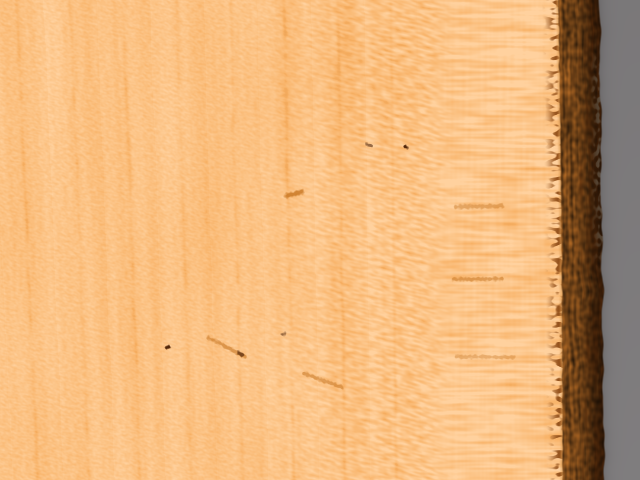
Reproduce this texture procedurally as a WebGL 1 fragment shader.

```glsl
precision highp float;
// Sawn pale timber: leaning growth rings and fine flecks on the left turn into
// horizontal ray streaks, then a dark bark strip against a plain grey backdrop.
// Stretched gradient noise makes the grain; segment distances make the blemishes.
uniform vec2 u_resolution;

vec2 randomGradient(vec2 cell) {
  float h = fract(sin(dot(cell, vec2(127.1, 311.7))) * 43758.5);
  return vec2(cos(h * 6.2832), sin(h * 6.2832));
}

float gradientNoise(vec2 p) {
  vec2 i = floor(p), f = p - i;
  vec2 w = f * f * f * (f * (f * 6.0 - 15.0) + 10.0);
  float a = dot(randomGradient(i), f);
  float b = dot(randomGradient(i + vec2(1.0, 0.0)), f - vec2(1.0, 0.0));
  float c = dot(randomGradient(i + vec2(0.0, 1.0)), f - vec2(0.0, 1.0));
  float d = dot(randomGradient(i + vec2(1.0)), f - vec2(1.0));
  return 1.5 * mix(mix(a, b, w.x), mix(c, d, w.x), w.y);
}

float segmentDistance(vec2 p, vec2 a, vec2 b) {
  vec2 pa = p - a, ba = b - a;
  return length(pa - ba * clamp(dot(pa, ba) / dot(ba, ba), 0.0, 1.0));
}

// Soft stroke with a slightly ragged outline
float blemish(vec2 p, vec2 a, vec2 b, float radius) {
  float d = segmentDistance(p, a, b) + 0.0025 * gradientNoise(p * 140.0);
  return 1.0 - smoothstep(radius * 0.3, radius + 0.002, d);
}

// Growth rings: evenly spaced dark lines with a slow tint between them
float ringTone(vec2 p) {
  float lean = mix(0.048, 0.008, clamp(p.x / 0.9, 0.0, 1.0));
  float x = p.x + lean * (p.y - 0.5) + 0.002 * gradientNoise(vec2(p.x * 5.0, p.y * 7.0));
  float phase = fract((x - 0.057) / 0.109 + 0.5) - 0.5;
  float line = exp(-phase * phase * 700.0);
  float patchy = 0.55 + 0.7 * gradientNoise(vec2(x * 6.0, p.y * 22.0));
  float band = gradientNoise(vec2(x * 24.0, p.y * 0.7));
  float fine = gradientNoise(vec2(x * 85.0, p.y * 1.6 + 8.0));
  return (0.38 * line * patchy + 0.20 * band + 0.10 * fine
    + 0.10 * phase) * (1.0 - smoothstep(0.78, 0.94, p.x));
}

// Tilted flecks, short on the left and longer toward the rays
float fleckTone(vec2 p) {
  vec2 q = vec2(p.x, p.y + 0.24 * p.x);
  float small = gradientNoise(q * vec2(78.0, 165.0));
  float tiny = gradientNoise(q * vec2(150.0, 210.0) + 31.0);
  float broad = gradientNoise(q * vec2(38.0, 135.0) + 17.0);
  float growth = smoothstep(0.4, 0.88, p.x);
  return mix(0.22 * small + 0.16 * tiny, 0.60 * broad + 0.22 * small, growth);
}

// Long horizontal rays crossing the outer sapwood
float rayTone(vec2 p) {
  float wide = gradientNoise(vec2(p.x * 4.0, p.y * 48.0));
  float thin = gradientNoise(vec2(p.x * 9.0, p.y * 135.0 + 40.0));
  float dash = gradientNoise(vec2(p.x * 24.0, p.y * 110.0 + 9.0));
  float weave = gradientNoise(vec2(p.x * 130.0, p.y * 5.0));
  return 0.34 * wide + 0.50 * thin + 0.28 * dash + 0.10 * weave - 0.10;
}

vec3 woodColor(vec2 p, float barkEdge) {
  float border = 0.93 + 0.025 * gradientNoise(vec2(p.x * 6.0, p.y * 45.0));
  float rays = smoothstep(border - 0.045, border + 0.03, p.x);
  float cloud = 0.16 * gradientNoise(p * vec2(5.0, 3.0) + 3.0);
  float tone = 0.42 + cloud + ringTone(p) + mix(fleckTone(p), rayTone(p), rays);
  vec3 color = mix(vec3(1.0, 0.82, 0.62), vec3(0.97, 0.69, 0.39), clamp(tone, 0.0, 1.0));
  color = mix(color, vec3(0.86, 0.56, 0.25), 0.75 * clamp(tone - 0.9, 0.0, 1.0));

  // Ochre strokes and dark pits
  float ochre = blemish(p, vec2(0.598, 0.592), vec2(0.628, 0.600), 0.006);
  ochre = max(ochre, 0.75 * blemish(p, vec2(0.434, 0.297), vec2(0.510, 0.257), 0.004));
  ochre = max(ochre, 0.7 * blemish(p, vec2(0.634, 0.222), vec2(0.712, 0.193), 0.004));
  ochre = max(ochre, 0.7 * blemish(p, vec2(0.945, 0.418), vec2(1.045, 0.419), 0.004));
  ochre = max(ochre, 0.6 * blemish(p, vec2(0.950, 0.569), vec2(1.045, 0.571), 0.005));
  ochre = max(ochre, 0.5 * blemish(p, vec2(0.950, 0.257), vec2(1.070, 0.256), 0.004));
  color = mix(color, vec3(0.78, 0.46, 0.13), 0.8 * ochre);
  float pit = blemish(p, vec2(0.844, 0.694), vec2(0.847, 0.693), 0.0035);
  pit = max(pit, blemish(p, vec2(0.348, 0.277), vec2(0.351, 0.277), 0.0035));
  pit = max(pit, 0.6 * blemish(p, vec2(0.765, 0.699), vec2(0.774, 0.697), 0.0025));
  pit = max(pit, 0.6 * blemish(p, vec2(0.590, 0.304), vec2(0.594, 0.304), 0.0035));
  pit = max(pit, 0.7 * blemish(p, vec2(0.498, 0.266), vec2(0.504, 0.261), 0.004));
  color = mix(color, vec3(0.32, 0.15, 0.04), pit);

  // Broken brown dashes beside the bark
  float gap = barkEdge - p.x;
  float dashes = gradientNoise(vec2(p.x * 45.0, p.y * 95.0 + 5.0));
  float nearBark = 1.0 - smoothstep(0.004, 0.036, gap);
  color = mix(color, vec3(0.57, 0.31, 0.10), nearBark * smoothstep(0.0, 0.4, dashes));
  return mix(color, vec3(0.86, 0.61, 0.33), 0.6 * (1.0 - smoothstep(0.0, 0.008, gap)));
}

vec3 barkColor(vec2 p, float across) {
  float fibre = gradientNoise(vec2(across * 13.0, p.y * 9.0));
  float crumb = gradientNoise(p * vec2(100.0, 70.0));
  float depth = smoothstep(0.35, 0.95, across + 0.25 * fibre);
  vec3 color = mix(vec3(0.44, 0.26, 0.09), vec3(0.20, 0.10, 0.025), depth);
  color *= 1.0 + 0.40 * fibre + 0.35 * crumb;
  float lichen = smoothstep(0.72, 0.95, across) * smoothstep(0.42, 0.52, p.y)
    * (1.0 - smoothstep(0.82, 0.92, p.y)) * smoothstep(-0.1, 0.5, crumb);
  return mix(color, vec3(0.36, 0.31, 0.25), 0.8 * lichen);
}

void main() {
  vec2 p = gl_FragCoord.xy / u_resolution * vec2(4.0 / 3.0, 1.0);
  float soft = 1.2 / u_resolution.y;
  float inner = 1.172 - 0.009 * p.y * p.y + 0.002 * gradientNoise(vec2(2.0, p.y * 40.0));
  float outer = 1.259 - 0.010 * p.y + 0.004 * gradientNoise(vec2(7.3, p.y * 24.0));
  vec3 color = woodColor(p, inner);
  vec3 bark = barkColor(p, (p.x - inner) / (outer - inner));
  color = mix(color, bark, smoothstep(inner - soft, inner + soft, p.x));

  // Grey backdrop with a faint shadow beside the bark
  vec3 backdrop = vec3(0.49, 0.48, 0.485) + 0.02 * (0.5 - p.y);
  backdrop *= 1.0 - 0.12 * exp(-max(p.x - outer, 0.0) * 90.0);
  color = mix(color, backdrop, smoothstep(outer - soft, outer + soft, p.x));
  gl_FragColor = vec4(color, 1.0);
}
```
